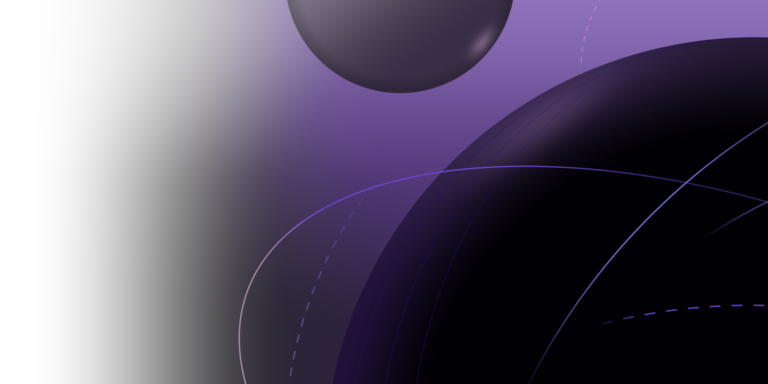
Give the GLSL for this background, as a WebGL 1 fragment shader.

```glsl
precision highp float;
// Two dark glossy spheres on a white-to-violet haze, crossed by thin orbit lines.
uniform vec2 u_resolution;

// Lengths are in canvas heights; circles are (centre x, centre y, radius).
const vec3 SMALL_SPHERE = vec3(1.042, 1.057, 0.2995);
const vec3 BIG_SPHERE = vec3(1.966, -0.219, 1.122);
const vec3 BRIGHT_ARC = vec3(2.902, -0.771, 1.709);
const vec3 FAINT_ARC = vec3(2.700, -0.948, 1.586);
const vec3 LEFT_DASHES = vec3(1.845, -0.154, 1.103);
const vec3 TOP_DASHES = vec3(1.854, 0.823, 0.341);
const vec3 LOW_DASHES = vec3(1.953, -1.352, 1.557);
const vec2 ORBIT_CENTRE = vec2(1.977, -0.247);
const vec2 ORBIT_EXTENT = vec2(1.354, 0.814);
const float ORBIT_SKEW = 0.45;
const float LINE_HALF_WIDTH = 0.0014;

const vec3 WHITE = vec3(0.995);
const vec3 HAZE_LOW = vec3(0.17, 0.13, 0.24);
const vec3 HAZE_MID = vec3(0.34, 0.23, 0.50);
const vec3 HAZE_TOP = vec3(0.56, 0.45, 0.74);
const vec3 SMOKE = vec3(0.22, 0.18, 0.27);
const vec3 PEARL = vec3(0.56, 0.53, 0.59);
const vec3 BLUSH = vec3(0.68, 0.54, 0.64);
const vec3 INK = vec3(0.004, 0.0, 0.016);
const vec3 RIM_LOW = vec3(0.13, 0.07, 0.23);
const vec3 RIM_HIGH = vec3(0.20, 0.14, 0.29);
const vec3 SHEEN = vec3(0.13, 0.10, 0.13);
const vec3 GRID_BLUE = vec3(0.13, 0.07, 0.40);
const vec3 VIOLET = vec3(0.41, 0.27, 0.80);
const vec3 PERIWINKLE = vec3(0.46, 0.41, 0.82);
const vec3 ORCHID = vec3(0.74, 0.50, 0.82);

float pixel() { return 1.0 / u_resolution.y; }

float circleDistance(vec2 p, vec3 c) { return length(p - c.xy) - c.z; }

float fill(float d) { return 1.0 - smoothstep(-pixel(), pixel(), d); }

float stroke(float d) {
  return 1.0 - smoothstep(max(LINE_HALF_WIDTH - pixel(), 0.0), LINE_HALF_WIDTH + pixel(), abs(d));
}

// Circle outline broken into dashes of the given period along the arc.
float dashes(vec2 p, vec3 c, float period) {
  vec2 q = p - c.xy;
  float phase = fract(atan(q.y, q.x) * c.z / period);
  float edge = pixel() / period;
  return stroke(circleDistance(p, c)) * (1.0 - smoothstep(0.25 - edge, 0.25 + edge, abs(phase - 0.5)));
}

// Approximate distance to an ellipse given by its extent and skew.
float orbitDistance(vec2 p, vec2 centre, vec2 extent, float skew) {
  vec2 q = (p - centre) / extent;
  float f = dot(q, q) + 2.0 * skew * q.x * q.y - 1.0 + skew * skew;
  vec2 slope = 2.0 * (q + skew * q.yx) / extent;
  return f / max(length(slope), 0.001);
}

// Soft spot stretched along an axis.
float glow(vec2 q, vec2 axis, vec2 size) {
  vec2 r = vec2(dot(q, axis), dot(q, vec2(-axis.y, axis.x))) / size;
  return exp(-dot(r, r));
}

vec3 haze(vec2 p) {
  vec3 col = mix(HAZE_LOW, HAZE_MID, smoothstep(0.08, 0.68, p.y + 0.22 * (p.x - 1.0)));
  col = mix(col, HAZE_TOP, smoothstep(0.48, 1.06, p.y));
  float grey = dot(col, vec3(0.33));
  col = mix(vec3(grey), col, smoothstep(0.4, 1.0, p.x));
  float veilEnd = 0.76 + 0.24 * smoothstep(0.5, 1.0, p.y);
  return mix(WHITE, col, smoothstep(0.08, veilEnd, p.x));
}

vec3 smallSphere(vec2 p) {
  vec2 q = (p - SMALL_SPHERE.xy) / SMALL_SPHERE.z;
  vec3 col = mix(SMOKE, PEARL, smoothstep(-0.75, 0.85, dot(q, vec2(-0.6, 0.8))));
  col *= 1.0 - 0.18 * smoothstep(0.85, 1.0, length(q));
  return col + 0.36 * BLUSH * glow(p - vec2(1.256, 0.888), vec2(0.62, 0.78), vec2(0.042, 0.018));
}

vec3 bigSphere(vec2 p) {
  vec2 q = p - BIG_SPHERE.xy;
  float depth = BIG_SPHERE.z - length(q);
  vec3 rim = mix(RIM_LOW, RIM_HIGH, smoothstep(0.15, 0.75, p.y));
  rim *= 1.0 - 0.25 * smoothstep(1.55, 2.0, p.x);
  vec3 col = mix(rim, INK, smoothstep(-0.02, 0.27, depth));
  col += SHEEN * glow(p - vec2(1.41, 0.68), vec2(0.82, 0.57), vec2(0.20, 0.055));
  // Faint meridians meeting at the pole.
  for (int i = 0; i < 3; i++) {
    float squeeze = 0.947 - 0.073 * float(i);
    float d = orbitDistance(p, BIG_SPHERE.xy, BIG_SPHERE.z * vec2(squeeze, 1.0), 0.0);
    col = mix(col, GRID_BLUE, 0.28 * stroke(d) * (1.0 - smoothstep(1.1, 1.5, p.x) * 0.6));
  }
  return col;
}

void main() {
  vec2 p = gl_FragCoord.xy / u_resolution.y;
  vec3 col = haze(p);

  // Dashed arcs behind the spheres.
  col = mix(col, PERIWINKLE, 0.55 * dashes(p, LEFT_DASHES, 0.044) * (1.0 - smoothstep(0.76, 1.03, p.x)));
  col = mix(col, ORCHID, 0.7 * dashes(p, TOP_DASHES, 0.028) * (1.0 - smoothstep(1.58, 1.64, p.x)));

  col = mix(col, smallSphere(p), fill(circleDistance(p, SMALL_SPHERE)));
  col = mix(col, bigSphere(p), fill(circleDistance(p, BIG_SPHERE)));

  // Orbit and arcs in front, fading toward their ends.
  vec3 orbitColour = mix(BLUSH, VIOLET, smoothstep(0.64, 0.86, p.x));
  float orbit = stroke(orbitDistance(p, ORBIT_CENTRE, ORBIT_EXTENT, ORBIT_SKEW));
  col = mix(col, orbitColour, orbit * mix(0.9, 0.4, smoothstep(1.15, 1.9, p.x)));
  float arcFade = smoothstep(-0.1, 0.4, p.y) * (1.0 - 0.45 * smoothstep(0.5, 0.7, p.y));
  col = mix(col, PERIWINKLE, 0.95 * arcFade * stroke(circleDistance(p, BRIGHT_ARC)));
  col = mix(col, PERIWINKLE, 0.5 * smoothstep(1.8, 1.98, p.x) * stroke(circleDistance(p, FAINT_ARC)));
  col = mix(col, VIOLET, 0.9 * smoothstep(1.5, 1.72, p.x) * dashes(p, LOW_DASHES, 0.057));

  gl_FragColor = vec4(col, 1.0);
}
```
